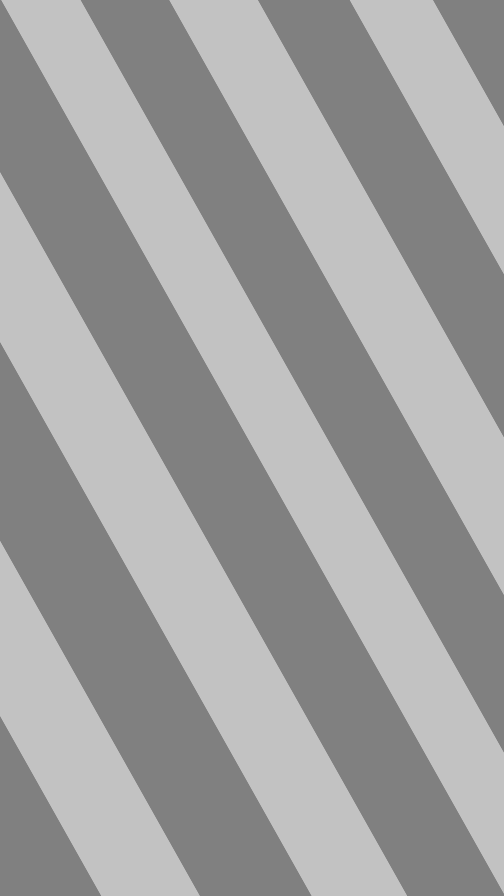
A WebGL 2 fragment shader for this pattern:

```glsl
#version 300 es
precision highp float;
// Five uneven light grey stripes falling from left to right on mid grey.

uniform vec2 u_resolution;
out vec4 fragColor;

const vec3 GROUND = vec3(0.50);
const vec3 STRIPE = vec3(0.76);
const int COUNT = 5;
const float FIRST = -0.7012;   // centre of the lowest stripe
const float PITCH = 0.3694;    // mean spacing, in canvas widths
// Uneven spacing and thickness, from the lowest stripe upward
const float SHIFT[COUNT] = float[](0.0, 0.045, 0.0435, 0.0167, 0.0);
const float WIDTH[COUNT] = float[](0.1958, 0.1898, 0.1576, 0.1760, 0.1653);

// Coverage of a band around a centre, softened over one pixel
float band(float position, float centre, float width, float soft) {
    float d = abs(position - centre) - 0.5 * width;
    return 1.0 - smoothstep(-0.5 * soft, 0.5 * soft, d);
}

void main() {
    // Distance across the stripes: zero on the canvas diagonal
    vec2 uv = gl_FragCoord.xy / u_resolution;
    float across = uv.x + uv.y - 1.0;
    float soft = length(1.0 / u_resolution);

    float cover = 0.0;
    for (int i = 0; i < COUNT; i++) {
        float centre = FIRST + PITCH * float(i) + SHIFT[i];
        cover = max(cover, band(across, centre, WIDTH[i], soft));
    }
    fragColor = vec4(mix(GROUND, STRIPE, cover), 1.0);
}
```
